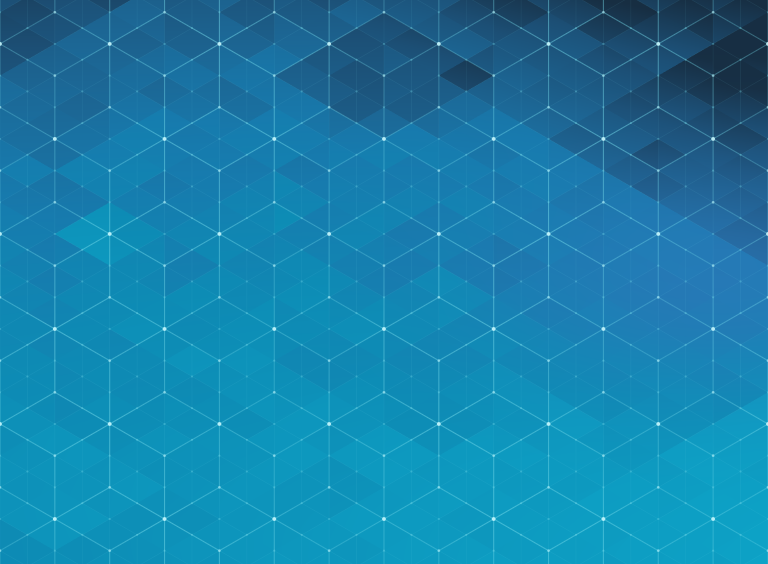
A WebGL 1 fragment shader for this background:

```glsl
precision highp float;
// Blue to teal backdrop of faceted rhombi under a thin isometric cube grid.
// Slanted axes (a, b) make every rhombus a unit square, so grid lines, nodes
// and tonal facets all come from floor and fract, with a hash for variation.
uniform vec2 u_resolution;

const float COLUMNS = 14.0;                // vertical grid lines across the width
const float EDGES = 12.124;                // cube edges per canvas width
const vec2 GRID_ORIGIN = vec2(0.0714, 0.0586);
const float SLANT = 0.866;                 // spacing of grid lines, in edges
const float LINE_HALF = 0.0085;
const float NODE_RADIUS = 0.030;
const float DOT_RADIUS = 0.016;
const float MAIN_ALPHA = 0.46;
const float FINE_ALPHA = 0.09;

const vec3 TEAL = vec3(0.05, 0.64, 0.78);
const vec3 CYAN = vec3(0.05, 0.55, 0.71);
const vec3 AZURE = vec3(0.09, 0.48, 0.68);
const vec3 STEEL = vec3(0.11, 0.40, 0.58);
const vec3 NAVY = vec3(0.11, 0.31, 0.46);
const vec3 INK = vec3(0.09, 0.18, 0.26);
const vec3 BLUE = vec3(0.18, 0.47, 0.73);
const vec3 LINE = vec3(0.46, 0.86, 0.92);
const vec3 SPARK = vec3(0.80, 0.98, 1.0);

float hash(vec2 p) {
  return fract(sin(dot(p, vec2(127.1, 311.7))) * 4375.85);
}

float cover(float dist, float halfWidth, float px) {
  return clamp((halfWidth - dist) / px + 0.5, 0.0, 1.0);
}

// Canvas position to column u and height v, counted in grid steps.
vec2 toGrid(vec2 p) {
  return (p - GRID_ORIGIN) * vec2(COLUMNS, EDGES);
}

vec2 toSlant(vec2 g) {
  return vec2(g.y - 0.5 * g.x, g.y + 0.5 * g.x);
}

// 1 where the edge exists: its index, modulo 3, is not the skipped one.
float kept(float index, float skipped) {
  return step(0.5, abs(mod(index + 0.5, 3.0) - 0.5 - skipped));
}

// Cube grid: a triangular lattice with every third edge left out.
float cubeLines(vec2 g, float px) {
  vec2 s = toSlant(g);
  vec2 n = floor(s + 0.5);
  float col = floor(g.x + 0.5);
  float k = floor(g.y - 0.5 * col);
  vec2 d = abs(s - n) * SLANT;
  float rising = cover(d.x, LINE_HALF, px) * kept(n.x + floor(s.y), 1.0);
  float falling = cover(d.y, LINE_HALF, px) * kept(n.y + floor(s.x), 1.0);
  float upright = cover(abs(g.x - col) * SLANT, LINE_HALF, px) * kept(2.0 * k + col, 2.0);
  return max(upright, max(rising, falling));
}

// Distance to the closest lattice node, and that node's kind (0 is a hub).
vec2 nearestNode(vec2 g) {
  float col = floor(g.x + 0.5);
  float row = floor(g.y - 0.5 * col + 0.5);
  vec2 d = vec2((g.x - col) * SLANT, g.y - 0.5 * col - row);
  return vec2(length(d), floor(mod(2.0 * row + col + 0.5, 3.0)));
}

float facet(vec2 s, vec2 center, float halfSize) {
  vec2 d = abs(s - center);
  return step(max(d.x, d.y), halfSize);
}

// Tone from 0 (teal) to 5 (ink): a slope, large folds, then random facets.
float depthAt(vec2 p) {
  vec2 g = toGrid(p);
  vec2 s = toSlant(g);
  float h = p.y / 0.733;
  float depth = 0.5 + 2.8 * h * h + 0.4 * (1.0 - 2.0 * p.x) * (1.0 - h);
  depth += 0.4 * smoothstep(0.5, 1.0, p.x) * smoothstep(0.2, 0.6, h);
  depth += step(10.5, s.y) * (0.4 + 0.3 * (s.y - 10.5) + 0.8 * step(s.x, 1.5));
  depth += 0.9 * step(7.5, s.x);
  float lowFold = max(step(s.x, -2.5) * step(s.y, 6.5), step(s.x, -4.5));
  depth += 0.3 * (1.0 - lowFold) * step(4.5, s.y) * step(s.x, 0.5);
  depth += 0.6 * facet(s, vec2(0.5, 7.5), 1.0) - 0.7 * facet(s, vec2(0.0, 7.0), 0.5);
  depth += 0.8 * facet(s, vec2(4.0, 10.0), 1.0) - 0.8 * facet(s, vec2(4.0, 5.0), 0.5);
  float size = 0.5;
  float vary = 0.0;
  for (int i = 0; i < 3; i++) {
    vary += (hash(floor((s + 0.5) / size) + 7.3 * size) - 0.5) * 0.4;
    size *= 2.0;
  }
  vary += (hash(floor(s + 0.5) + 0.37 * floor(g.x)) - 0.5) * 0.4;
  return depth + vary * mix(0.35, 1.1, smoothstep(0.0, 0.8, h));
}

vec3 ramp(float t) {
  vec3 c = mix(TEAL, CYAN, clamp(t, 0.0, 1.0));
  c = mix(c, AZURE, clamp(t - 1.0, 0.0, 1.0));
  c = mix(c, STEEL, clamp(t - 2.0, 0.0, 1.0));
  c = mix(c, NAVY, clamp(t - 3.0, 0.0, 1.0));
  return mix(c, INK, clamp(t - 4.0, 0.0, 1.0));
}

void main() {
  vec2 p = gl_FragCoord.xy / u_resolution.x;
  float px = EDGES / u_resolution.x;
  vec2 g = toGrid(p);
  // Four samples smooth the facet borders.
  vec3 color = vec3(0.0);
  for (int i = 0; i < 4; i++) {
    vec2 jitter = vec2(mod(float(i), 2.0), floor(float(i) / 2.0)) * 0.5 - 0.25;
    color += 0.25 * ramp(depthAt(p + jitter / u_resolution.x));
  }
  vec2 side = (p - vec2(0.94, 0.37)) / vec2(0.28, 0.14);
  color = mix(color, BLUE, 0.65 * exp(-dot(side, side)));
  // Fine half-size grid, then the main grid with uneven brightness.
  color = mix(color, LINE, FINE_ALPHA * cubeLines(g * 2.0, px * 2.0));
  float wear = 0.8 + 0.2 * sin(g.x * 0.9 + 1.3 * sin(g.y * 0.7));
  color = mix(color, LINE, MAIN_ALPHA * wear * cubeLines(g, px));
  // Small dots on the fine grid, bright ones on the hubs.
  vec2 node = nearestNode(g);
  float hub = 1.0 - step(0.5, node.y);
  color = mix(color, LINE, 0.35 * cover(nearestNode(g * 2.0).x * 0.5, DOT_RADIUS, px));
  float radius = NODE_RADIUS * mix(0.7, 1.0, hub);
  color = mix(color, SPARK, mix(0.45, 0.85, hub) * cover(node.x, radius, px));
  gl_FragColor = vec4(color, 1.0);
}
```
